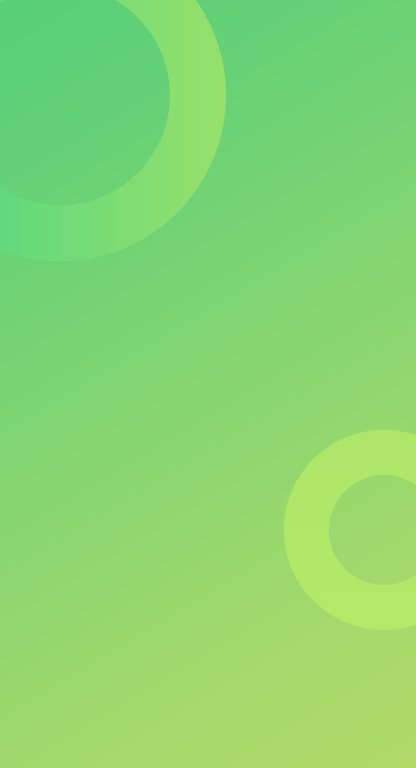
Give the GLSL for this background, as a Shadertoy shader.

```glsl
// Diagonal green-to-lime gradient with two flat rings cut off by the edges.

// Rings: centre x, centre y, middle radius, half width (in canvas heights)
#define LARGE_RING vec4(0.078, 0.876, 0.1797, 0.0365)
#define SMALL_RING vec4(0.500, 0.310, 0.1010, 0.0293)
#define GRADIENT_AXIS vec2(0.6, 1.0)
#define BACK_START vec3(0.345, 0.812, 0.470)
#define BACK_MIDDLE vec3(0.525, 0.838, 0.445)
#define BACK_END vec3(0.695, 0.856, 0.410)
#define LARGE_LEFT vec3(0.385, 0.850, 0.485)
#define LARGE_RIGHT vec3(0.590, 0.880, 0.420)
#define SMALL_TOP vec3(0.680, 0.902, 0.414)
#define SMALL_BOTTOM vec3(0.700, 0.914, 0.405)

// Antialiased coverage of a ring
float ringCoverage(vec2 point, vec4 ring, float pixel) {
    float dist = abs(length(point - ring.xy) - ring.z) - ring.w;
    return 1.0 - smoothstep(-0.75 * pixel, 0.75 * pixel, dist);
}

// Three-stop gradient from the top left to the bottom right
vec3 background(vec2 point, float aspect) {
    float along = dot(vec2(point.x, 1.0 - point.y), GRADIENT_AXIS);
    float t = along / dot(vec2(aspect, 1.0), GRADIENT_AXIS);
    vec3 upper = mix(BACK_START, BACK_MIDDLE, smoothstep(0.0, 1.0, t) * 2.0);
    vec3 lower = mix(BACK_MIDDLE, BACK_END, smoothstep(0.0, 1.0, t) * 2.0 - 1.0);
    vec3 curved = t < 0.5 ? upper : lower;
    vec3 straight = t < 0.5 ? mix(BACK_START, BACK_MIDDLE, t * 2.0)
                            : mix(BACK_MIDDLE, BACK_END, t * 2.0 - 1.0);
    return mix(straight, curved, 0.4);
}

void mainImage(out vec4 fragColor, in vec2 fragCoord) {
    float pixel = 1.0 / iResolution.y;
    vec2 point = fragCoord * pixel;
    vec3 color = background(point, iResolution.x * pixel);

    // Large ring, shaded left to right across its visible part
    float across = clamp(point.x / (LARGE_RING.x + LARGE_RING.z + LARGE_RING.w), 0.0, 1.0);
    vec3 largeColor = mix(LARGE_LEFT, LARGE_RIGHT, across);
    color = mix(color, largeColor, ringCoverage(point, LARGE_RING, pixel));

    // Small ring, shaded top to bottom
    float outerRadius = SMALL_RING.z + SMALL_RING.w;
    float down = clamp(0.5 - 0.5 * (point.y - SMALL_RING.y) / outerRadius, 0.0, 1.0);
    vec3 smallColor = mix(SMALL_TOP, SMALL_BOTTOM, down);
    color = mix(color, smallColor, ringCoverage(point, SMALL_RING, pixel));

    fragColor = vec4(color, 1.0);
}
```
